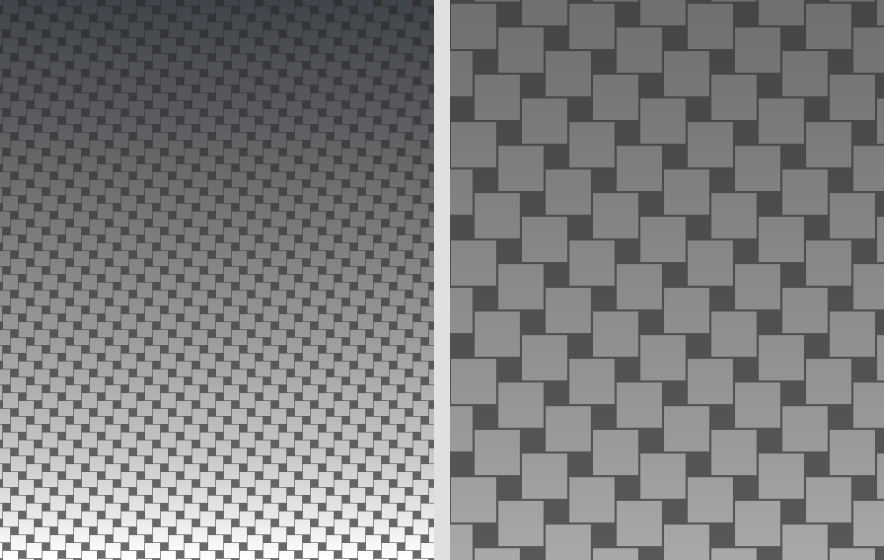
Left, the full canvas; right, a detail of the centre.
Reproduce this pattern procedurally as a Shadertoy shader.

```glsl
// Two-size square tiling: large squares in a pinwheel with small dark squares.
// A lattice of unit cells is labelled modulo five, which names the part of each
// cell; the large tiles brighten from slate at the top to white at the bottom.

const float CELLS_ACROSS = 55.0;             // unit cells across: 11 repeats of 5
const vec2 LATTICE_SHIFT = vec2(0.33, 0.77); // lattice offset from upper left, in cells
const float LINE_WIDTH = 0.09;               // dark joint between tiles, in cells
const vec3 DARK_TOP = vec3(0.195, 0.195, 0.205);
const vec3 DARK_BOTTOM = vec3(0.425, 0.415, 0.425);
const int STEPS = 5;
const vec3 TILE_RAMP[6] = vec3[6](
    vec3(0.245, 0.270, 0.290),
    vec3(0.355, 0.355, 0.370),
    vec3(0.475, 0.470, 0.480),
    vec3(0.610, 0.602, 0.612),
    vec3(0.775, 0.770, 0.775),
    vec3(1.000, 1.000, 1.000));
const int SAMPLES = 4;                       // subsamples per pixel side

// Tile colour at depth t, from 0 at the top to 1 at the bottom
vec3 tileColor(float t) {
    float s = clamp(t, 0.0, 1.0) * float(STEPS);
    int i = min(int(s), STEPS - 1);
    return mix(TILE_RAMP[i], TILE_RAMP[i + 1], s - float(i));
}

// Distance to the edge of a large square: positive inside, negative outside
float tileInset(vec2 p) {
    vec2 cell = floor(p);
    vec2 f = p - cell;
    int part = int(mod(cell.x - 2.0 * cell.y + 3.5, 5.0));
    if (part == 2) {                         // small dark square
        vec2 a = abs(f - 0.5);
        return max(a.x, a.y) - 0.5;
    }
    // The other four labels are the quarters of a large square
    vec2 quarter = vec2(part == 1 || part == 4, part >= 3);
    vec2 a = abs(f + quarter - 1.0);
    return 1.0 - max(a.x, a.y);
}

void mainImage(out vec4 fragColor, in vec2 fragCoord) {
    float pixel = CELLS_ACROSS / iResolution.x;
    vec2 fromTop = vec2(fragCoord.x, iResolution.y - fragCoord.y);
    vec2 p = fromTop * pixel - LATTICE_SHIFT;
    float sub = pixel / float(SAMPLES);

    // Average the tile coverage so that joints thinner than a pixel stay even
    float coverage = 0.0;
    for (int y = 0; y < SAMPLES; y++) {
        for (int x = 0; x < SAMPLES; x++) {
            vec2 offset = (vec2(x, y) + 0.5) * sub - 0.5 * pixel;
            float inset = tileInset(p + offset) - 0.5 * LINE_WIDTH;
            coverage += clamp(inset / sub + 0.5, 0.0, 1.0);
        }
    }
    coverage /= float(SAMPLES * SAMPLES);

    float depth = fromTop.y / iResolution.y;
    vec3 dark = mix(DARK_TOP, DARK_BOTTOM, depth);
    fragColor = vec4(mix(dark, tileColor(depth), coverage), 1.0);
}
```
